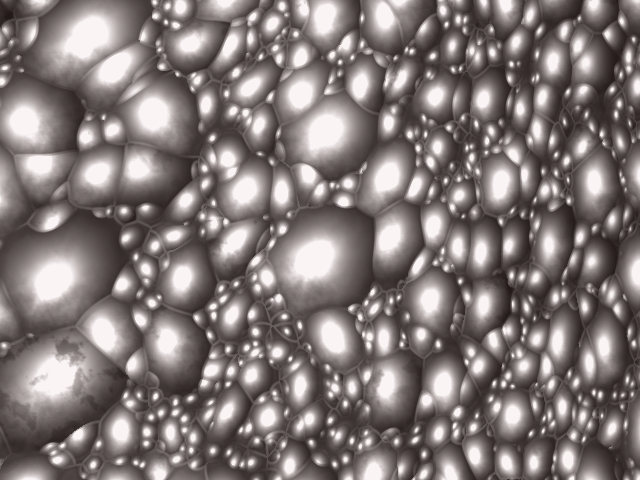
Give the GLSL for this texture, as a WebGL 2 fragment shader.

```glsl
#version 300 es
precision highp float;

#define LAYERS 5
#define LARGEST_CELL 0.28
#define LAYER_RATIO 0.59
#define LEAN 1.05
#define LEAN_SPREAD 1.5
#define SIDE_SQUEEZE 0.25
#define SEAM_WIDTH 0.0034
#define SEAM_LIGHT 0.16
#define DIRT 0.35

uniform vec2 u_resolution;
out vec4 fragColor;

struct Bubble {
    float height;
    float radius;
    vec2 slope;   // gradient of the height
    vec2 local;   // position inside the ellipse, rim at length 1
    vec4 seed;
};

vec4 hash4(vec3 p) {
    vec4 q = fract(p.xyzx * vec4(0.1031, 0.1030, 0.0973, 0.1099));
    q += dot(q, q.wzxy + 33.33);
    return fract((q.xxyz + q.yzzw) * q.zywx);
}

mat2 rotation(float a) {
    float c = cos(a), s = sin(a);
    return mat2(c, -s, s, c);
}

// Layered, turned sines, about -1 to 1
float ripples(vec2 p) {
    float sum = 0.0, amp = 0.5;
    for (int i = 0; i < 5; i++) {
        sum += amp * sin(p.x + 1.3 * sin(p.y)) * cos(p.y * 0.9 + sin(p.x * 0.7));
        p = rotation(0.9) * p * 1.8 + 2.7;
        amp *= 0.6;
    }
    return sum;
}

// Highest and second highest domes over every size layer
void findBubbles(vec2 p, out Bubble top, out Bubble next) {
    top = Bubble(-1e3, 0.02, vec2(0.0), vec2(2.0), vec4(0.5));
    next = top;
    float size = LARGEST_CELL;
    for (int k = 0; k < LAYERS; k++) {
        float layer = float(k);
        vec2 shift = layer * vec2(7.37, 3.61) + 20.0;
        vec2 grid = p / size + shift;
        for (int j = -1; j <= 1; j++)
        for (int i = -1; i <= 1; i++) {
            vec2 cell = floor(grid) + vec2(i, j);
            vec4 place = hash4(vec3(cell, layer * 11.0 + 1.0));
            vec4 seed = hash4(vec3(cell, layer * 11.0 + 5.0));
            // Large bubbles gather on the left, tiny ones stay sparse
            float across = (cell.x + 0.5 - shift.x) * size;
            float keep = k == 0 ? 0.85 - 0.55 * across : 0.92 - 0.07 * layer;
            if (place.w > keep) continue;
            vec2 offset = (grid - cell - 0.14 - 0.72 * place.xy) * size;
            float radius = size * mix(0.37, 0.6, place.z);
            float stretch = mix(1.0, 1.25, seed.x);
            vec2 axes = radius * vec2(stretch, 1.0 / stretch);
            mat2 turn = rotation(LEAN + LEAN_SPREAD * (seed.y - 0.5));
            vec2 local = turn * offset / axes;
            float height = radius * (1.0 - dot(local, local));
            vec2 slope = -2.0 * radius * (transpose(turn) * (local / axes));
            Bubble b = Bubble(height, radius, slope, local, seed);
            if (height > top.height) { next = top; top = b; }
            else if (height > next.height) next = b;
        }
        size *= LAYER_RATIO;
    }
}

// Glossy dome: hot core, dim flank, faint bounce at the rim
float shade(Bubble b, vec2 p, float grain) {
    vec2 glint = vec2(-0.10 - 0.10 * p.x, 0.02) + 0.28 * (b.seed.zw - 0.5);
    mat2 turn = rotation(LEAN + LEAN_SPREAD * (b.seed.y - 0.5));
    vec2 d = b.local - turn * glint + 0.07 * grain;
    float q = dot(d, d);
    float large = smoothstep(0.015, 0.08, b.radius);
    float gloss = mix(0.85, 1.0, large);
    float glow = mix(0.54, 0.82, b.seed.z);
    float v = mix(0.175, 0.125, large);
    v += gloss * (glow * exp(-2.15 * q) + 0.6 * exp(-12.0 * q));
    v += 0.05 * smoothstep(0.72, 1.0, dot(b.local, b.local));
    float dirty = smoothstep(0.6, 1.0, b.seed.w);
    v *= 1.0 - DIRT * dirty * smoothstep(0.0, 0.6, grain);
    return v * (1.0 + 0.1 * grain);
}

void main() {
    vec2 uv = gl_FragCoord.xy / u_resolution.y;
    float pixel = 1.0 / u_resolution.y;

    // Bubbles narrow as the surface curves away to the right
    vec2 p = vec2(uv.x * (0.88 + SIDE_SQUEEZE * uv.x), uv.y);
    p += 0.008 * vec2(sin(uv.y * 17.0 + 1.0), sin(uv.x * 19.0));
    p += 0.0025 * vec2(sin(uv.y * 53.0 + 4.0 * uv.x), sin(uv.x * 47.0 - 5.0 * uv.y));

    Bubble top, next;
    findBubbles(p, top, next);
    float grain = ripples(uv * 42.0);

    // Distance to the seam, with a soft change between neighbours
    float gap = (top.height - next.height) / max(length(top.slope - next.slope), 0.05);
    float own = 0.5 + 0.5 * smoothstep(0.0, 0.0025 + pixel, gap);
    float value = mix(shade(next, uv, grain), shade(top, uv, grain), own);

    // Dark crevice around a thin light film
    value *= 1.0 - 0.17 * exp(-gap / (3.0 * SEAM_WIDTH));
    float film = 1.0 - smoothstep(0.0, SEAM_WIDTH + pixel, gap);
    value += film * SEAM_LIGHT * (0.55 + 0.45 * sin(uv.x * 31.0 + 3.0 * sin(uv.y * 23.0)));

    // Slow drift of the lighting, dimmer at the right edge
    value *= 1.04 + 0.11 * sin(uv.x * 6.0 + 1.5 * sin(uv.y * 5.0)) * cos(uv.y * 5.5 + 0.8);
    value *= 1.0 - 0.16 * smoothstep(0.9, 1.33, uv.x);

    // Warm grey, turning neutral in the highlights
    vec3 tint = vec3(0.026, -0.012, -0.012) * (1.0 - 0.4 * smoothstep(0.7, 1.0, value));
    vec3 color = min(value, 0.965) + tint;
    fragColor = vec4(clamp(color, 0.0, 1.0), 1.0);
}
```
